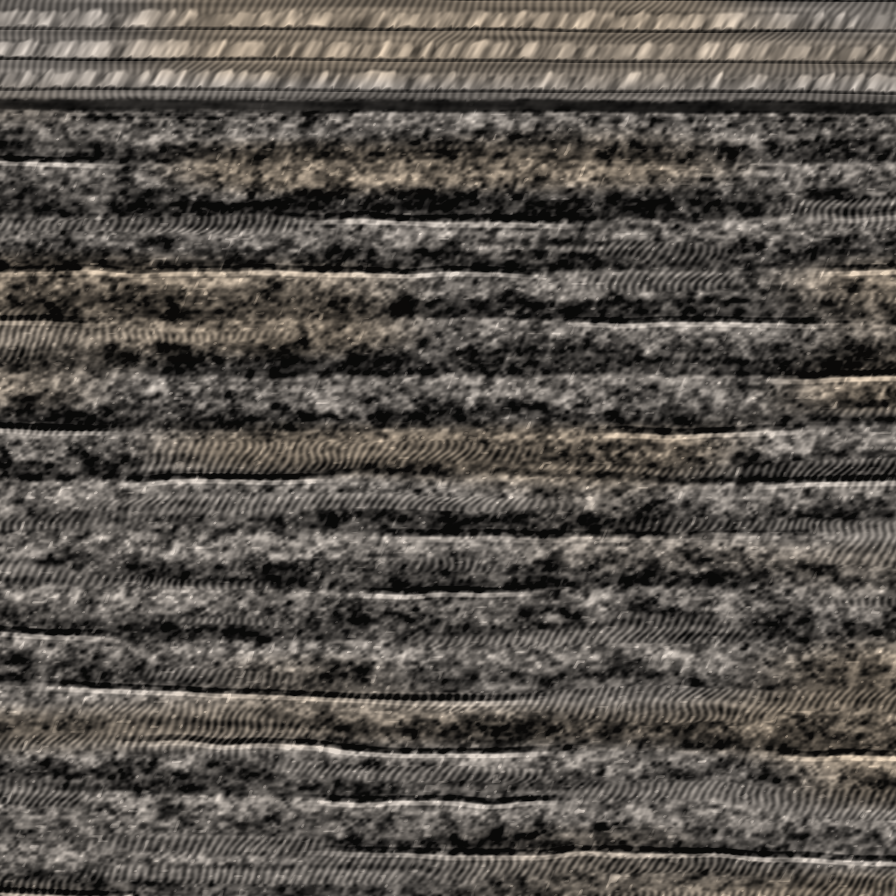
Give the GLSL for this texture, as a Shadertoy shader.

```glsl
float hash(vec2 p) {
    return fract(sin(dot(p, vec2(127.1, 311.7))) * 43758.5453);
}

float noise(vec2 p) {
    vec2 cell = floor(p), f = fract(p);
    f = f * f * (3.0 - 2.0 * f);
    return mix(mix(hash(cell), hash(cell + vec2(1, 0)), f.x),
               mix(hash(cell + vec2(0, 1)), hash(cell + vec2(1, 1)), f.x), f.y);
}

float fbm(vec2 p) {
    float sum = 0.0, amp = 0.5;
    for (int i = 0; i < 4; i++) {
        sum += amp * noise(p);
        p = p * 2.03 + 17.3;
        amp *= 0.5;
    }
    return sum / 0.9375;
}

// Fine slanted ticks pressed into the ground
float treadTicks(vec2 uv) {
    float jitter = 1.5 * noise(uv * vec2(14.0, 60.0));
    return 0.5 + 0.5 * sin(6.2832 * (uv.x * 115.0 - uv.y * 60.0 + jitter));
}

// Churned furrows: pale ragged crests above dark hollows
float furrowTone(vec2 uv) {
    float bend = 0.014 * (noise(uv * vec2(4.0, 11.0)) - 0.5)
               + 0.005 * (noise(uv * vec2(20.0, 30.0)) - 0.5)
               + 0.012 * uv.x * (1.0 - uv.y);
    float row = (0.872 - uv.y - bend) / 0.0586;
    float phase = fract(row);
    float ragged = phase + 0.9 * (fbm(uv * vec2(42.0, 55.0)) - 0.5);
    float hollow = smoothstep(0.2, 0.62, ragged) * (1.0 - smoothstep(0.86, 0.97, phase));
    float depth = mix(0.5, 1.1, noise(vec2(uv.x * 3.5, floor(row) * 3.7)));
    depth *= mix(0.75, 1.0, smoothstep(0.3, 0.6, uv.y));

    // Grains, lumps and drawn-out streaks
    vec2 slanted = vec2(uv.x - 0.4 * uv.y, uv.y);
    float grain = 0.55 * noise(slanted * vec2(125.0, 150.0)) + 0.45 * noise(slanted * vec2(230.0, 250.0) + 9.0);
    float lumps = fbm(uv * vec2(38.0, 60.0) + 31.0);
    float streak = noise(vec2(uv.x * 5.0, (uv.y + bend) * 140.0));
    float tone = 0.40 - 0.30 * hollow * depth;
    tone += 0.72 * (grain - 0.5) * mix(1.0, 0.75, hollow);
    tone += 0.45 * (lumps - 0.5) + 0.16 * (streak - 0.5);

    // Patches of tread, more frequent lower down
    float patchNoise = noise(vec2(uv.x * 4.0, (uv.y + bend) * 48.0) + 5.0);
    float tread = smoothstep(0.66, 0.82, patchNoise + 0.08 * (0.5 - uv.y));
    float treadTone = 0.17 + 0.28 * treadTicks(uv) + 0.32 * (streak - 0.4) + 0.2 * (grain - 0.5);
    tone = mix(tone, treadTone, 0.75 * tread);

    // Thin pale lip with a dark crease above it
    float lipMask = smoothstep(0.45, 0.7, noise(vec2(uv.x * 4.0, floor(row + 0.5) * 5.3)));
    float offset = phase - step(0.5, phase);
    tone += lipMask * 0.24 * (1.0 - smoothstep(0.02, 0.07, abs(offset - 0.03)));
    tone -= lipMask * 0.28 * (1.0 - smoothstep(0.02, 0.08, abs(offset + 0.08)));

    // Bright glints on wet grains
    float glint = smoothstep(0.78, 0.95, noise(slanted * vec2(150.0, 180.0) + 70.0));
    return tone + 0.28 * glint * lumps;
}

// Tidy combed ridges with leaning pale tufts
float ridgeTone(vec2 uv) {
    float drop = 0.004 * uv.x + 0.002 * noise(uv * vec2(9.0, 30.0));
    float phase = fract((1.0 - uv.y - drop + 0.002) / 0.0342);
    vec2 leaning = vec2(uv.x - 0.55 * uv.y, uv.y);
    float tufts = noise(leaning * vec2(120.0, 35.0));
    float fibers = noise(leaning * vec2(230.0, 70.0) + 4.0);
    float ridge = smoothstep(0.3, 0.48, phase + 0.28 * (tufts - 0.5))
                * (1.0 - smoothstep(0.82, 0.94, phase + 0.16 * (fibers - 0.5)));
    float flatTone = 0.33 + 0.13 * treadTicks(uv) + 0.22 * (noise(uv * vec2(7.0, 190.0)) - 0.5);
    float ridgeLight = 0.53 + 0.42 * (tufts - 0.5) + 0.34 * (fibers - 0.5);
    float crease = smoothstep(0.84, 0.93, phase) * (1.0 - smoothstep(0.97, 1.0, phase));
    return mix(flatTone, ridgeLight, ridge) - 0.2 * crease;
}

void mainImage(out vec4 fragColor, in vec2 fragCoord) {
    vec2 uv = fragCoord / iResolution.xy;

    // Join the ridges and furrows along a dark ditch
    float border = uv.y + 0.005 * uv.x + 0.004 * (noise(uv * vec2(12.0, 20.0)) - 0.5);
    float tone = mix(furrowTone(uv), ridgeTone(uv), smoothstep(0.887, 0.895, border));
    float ditch = 1.0 - smoothstep(0.003, 0.008, abs(border - 0.884));
    float seam = 1.0 - smoothstep(0.001, 0.004, abs(border - 0.871));
    tone = mix(tone, 0.06 + 0.12 * noise(uv * vec2(25.0, 180.0)), 0.85 * ditch);
    tone -= 0.18 * seam * noise(vec2(uv.x * 7.0, 3.0));

    // Warm earth, with browner bands and neutral shadows
    tone = clamp(tone, 0.035, 0.85);
    float brown = smoothstep(0.45, 0.85, noise(uv * vec2(3.0, 16.0) + 12.0));
    vec3 tint = mix(vec3(1.05, 1.0, 0.95), vec3(1.10, 1.0, 0.88), brown);
    fragColor = vec4(tone * tint, 1.0);
}
```
